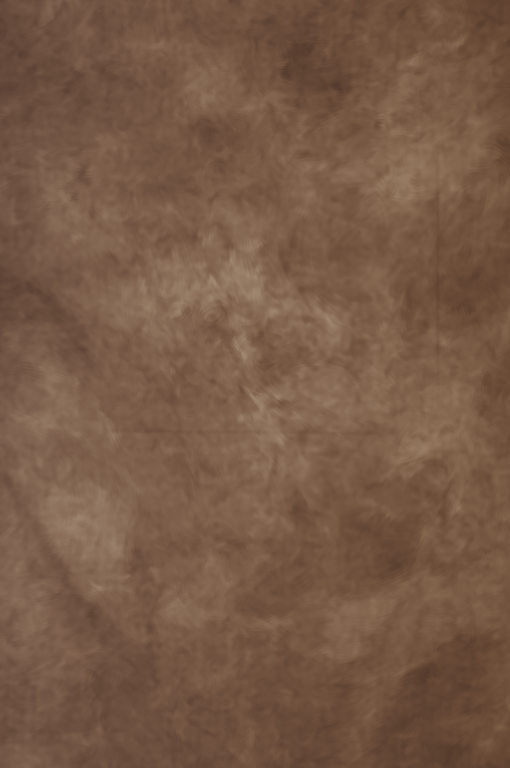
Give the GLSL for this texture, as a WebGL 2 fragment shader.

```glsl
#version 300 es
precision highp float;
// Mottled brown studio cloth: soft dye clouds, feathery light blotches and fine
// crinkles, all from cellular noise that scatters random stretched dabs.
// Layered sines bend the clouds and add a faint weave; creases go on top.

#define CLOUD_GAIN 0.50     // broad dye clouds
#define PATCH_GAIN 0.36     // medium patches
#define BLOTCH_GAIN 0.34    // small feathery blotches
#define CRINKLE_GAIN 0.27   // fine streaks
#define GRAIN_GAIN 0.16     // finest texture
#define WEAVE_GAIN 0.07     // thread pattern
#define VIGNETTE 0.90       // darkening towards the borders
#define BASE_TONE 0.18      // overall lightness

uniform vec2 u_resolution;
out vec4 fragColor;

vec4 hash4(vec2 p) {
    vec4 q = fract(vec4(p.xyxy) * vec4(0.1031, 0.1030, 0.0973, 0.1099));
    q += dot(q, q.wzxy + 33.33);
    return fract((q.xxyz + q.yzzw) * q.zywx);
}

// Cellular noise of about unit variance: two signed dabs per cell,
// each turned at random and narrowed by the stretch factor.
float dabs(vec2 p, float stretch, float seed) {
    vec2 cell = floor(p);
    float sum = 0.0;
    for (int y = -1; y <= 1; y++) {
        for (int x = -1; x <= 1; x++) {
            for (int k = 0; k < 2; k++) {
                vec2 id = cell + vec2(x, y);
                vec4 h = hash4(id + seed + 57.3 * float(k));
                vec2 d = p - id - h.xy;
                float a = 6.2832 * h.z;
                vec2 axis = vec2(cos(a), sin(a));
                vec2 r = vec2(dot(d, axis), stretch * dot(d, vec2(-axis.y, axis.x)));
                float w = max(0.0, 1.0 - dot(r, r));
                sum += (2.0 * h.w - 1.0) * w * w;
            }
        }
    }
    return 1.55 * sqrt(stretch) * sum;
}

// Layered sines that bend the coordinates
vec2 bend(vec2 p) {
    vec2 w = vec2(0.0);
    float f = 9.0;
    for (int i = 0; i < 4; i++) {
        w += sin(f * p.yx + vec2(1.7, 4.1) * float(i + 1) + 3.0 * w.yx * f) / f;
        p = mat2(0.8, 0.6, -0.6, 0.8) * p;
        f *= 2.1;
    }
    return w;
}

float glow(vec2 p, vec2 center, float radius) {
    vec2 d = (p - center) / radius;
    return exp(-dot(d, d));
}

// Soft crease along a segment, fading at its ends
float crease(vec2 p, vec2 a, vec2 b, float width) {
    vec2 ab = b - a;
    float t = dot(p - a, ab) / dot(ab, ab);
    float d = length(p - a - ab * clamp(t, 0.0, 1.0)) / width;
    return exp(-d * d) * smoothstep(-0.1, 0.25, t) * smoothstep(1.1, 0.75, t);
}

// Brown dye ramp; tone 0 is the middle shade
vec3 dye(float tone) {
    return vec3(0.468, 0.350, 0.270)
         + vec3(0.0525, 0.0525, 0.0450) * tone
         + vec3(0.0010, 0.0037, 0.0050) * tone * tone;
}

void main() {
    vec2 p = gl_FragCoord.xy / u_resolution.y;
    vec2 uv = gl_FragCoord.xy / u_resolution;
    vec2 warp = bend(p);
    vec2 q = p + 0.22 * warp;

    // Lighting: dark borders and a few worn, paler zones
    vec2 edge = 2.0 * uv - 1.0;
    edge *= edge;
    float worn = glow(q, vec2(0.34, 0.57), 0.13)
               + 0.8 * glow(q, vec2(0.47, 0.91), 0.09)
               + 0.7 * glow(q, vec2(0.58, 0.38), 0.08);
    float tone = BASE_TONE + 0.8 * worn - VIGNETTE * dot(edge, edge) + 0.25;

    // Dye clouds from broad to fine; the blotches are livelier where worn
    float lively = 0.8 + 0.6 * worn;
    tone += CLOUD_GAIN * dabs(q * 4.5, 1.3, 11.0);
    tone += PATCH_GAIN * dabs(q * 10.0 + 3.7, 1.6, 83.0);
    tone += BLOTCH_GAIN * lively * dabs(q * 23.0, 1.8, 139.0);
    tone += CRINKLE_GAIN * lively * dabs((p + 0.1 * warp) * 50.0, 2.6, 211.0);
    tone += GRAIN_GAIN * lively * dabs(p * 95.0, 1.8, 307.0);

    // Weave: threads that fade in and out
    vec2 thread = sin(p * vec2(520.0, 470.0) + 2.0 * sin(p.yx * 31.0));
    vec2 fade = 0.5 + 0.5 * sin(p.yx * 17.0 + p * 23.0);
    tone += WEAVE_GAIN * dot(thread, fade);

    // Diagonal fold with a wide shadow, and faint straight pressing lines
    vec2 c = p + 0.05 * warp;
    tone -= 0.9 * crease(c, vec2(-0.03, 0.41), vec2(0.14, 0.16), 0.009);
    tone -= 0.7 * crease(c, vec2(0.02, 0.32), vec2(0.15, 0.15), 0.030);
    tone -= 0.5 * crease(p, vec2(0.57, 0.82), vec2(0.57, 0.46), 0.0025);
    tone -= 0.4 * crease(p, vec2(0.10, 0.44), vec2(0.52, 0.435), 0.0025);

    // Slightly cooler on the left, warmer on the right
    vec3 color = dye(clamp(tone, -2.8, 2.8));
    color += vec3(-0.002, 0.002, 0.012) * (1.0 - 2.0 * uv.x);
    fragColor = vec4(color, 1.0);
}
```
